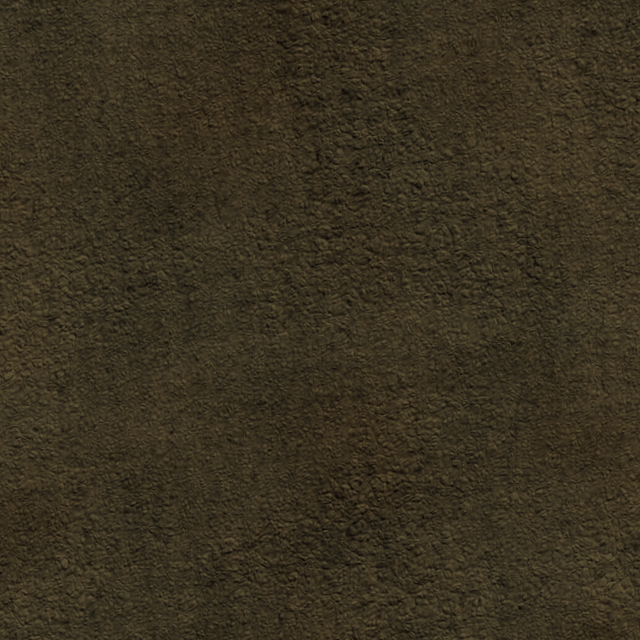
Write a three.js fragment shader that draws this texture.

```glsl
// Dark, dry soil: crumbly clods, fine grit, dark flecks and broad earthy stains.
varying vec2 vUv;

const vec3 SHADOW_SOIL = vec3(0.130, 0.105, 0.068);
const vec3 LIT_SOIL = vec3(0.308, 0.266, 0.174);
const vec3 RUST_TINT = vec3(0.010, -0.001, -0.006);
const vec2 LIGHT_DIRECTION = vec2(0.30, 0.95);
const float SHADE_STEP = 0.0038;

vec2 hash2(vec2 p) {
  vec2 q = vec2(dot(p, vec2(127.1, 311.7)), dot(p, vec2(269.5, 183.3)));
  return fract(sin(q) * 43758.5453);
}

// Cellular noise: nearest distance, second distance, random value of the cell.
vec3 cells(vec2 p) {
  vec2 base = floor(p);
  vec2 local = fract(p);
  vec3 result = vec3(8.0, 8.0, 0.0);
  for (int y = -1; y <= 1; y++) {
    for (int x = -1; x <= 1; x++) {
      vec2 offset = vec2(float(x), float(y));
      vec2 seed = hash2(base + offset);
      float d = length(offset + seed - local);
      if (d < result.x) {
        result = vec3(d, result.x, fract(seed.x * 7.3 + seed.y * 3.1));
      } else {
        result.y = min(result.y, d);
      }
    }
  }
  return result;
}

// Layered, rotated and bent sines, centred on zero.
float patches(vec2 p) {
  mat2 turn = mat2(0.80, 0.60, -0.60, 0.80);
  float sum = 0.0;
  float amplitude = 0.5;
  for (int i = 0; i < 5; i++) {
    p = turn * p * 1.7 + 0.6 * sin(p.yx * 1.3) + 2.3;
    sum += amplitude * sin(p.x) * sin(p.y);
    amplitude *= 0.6;
  }
  return sum;
}

// Flat-topped lumps of uneven height, with soft gaps between them.
float lumps(vec2 p, float gap) {
  vec3 c = cells(p);
  return smoothstep(0.0, gap, c.y - c.x) * (0.25 + 0.75 * c.z);
}

float soilHeight(vec2 p, float roughness) {
  float clods = lumps(p * 40.0, 0.40) * roughness;
  float crumbs = lumps(p * 76.0 + 5.7, 0.55) * mix(0.40, 1.0, roughness);
  float grit = lumps(p * 140.0 + 13.1, 0.70);
  return 0.34 * clods + 0.40 * crumbs + 0.38 * grit;
}

// Short dark cracks that open only in a few broken places.
float crevices(vec2 p, float looseness) {
  vec3 c = cells(p * 44.0 + 2.9);
  return (1.0 - smoothstep(0.0, 0.28, c.y - c.x)) * smoothstep(0.22, 0.65, looseness);
}

void main() {
  // Bend the ground so that lumps become irregular and slightly wide.
  vec2 bend = vec2(patches(vUv * 36.0), patches(vUv * 36.0 + 9.0));
  vec2 ground = (vUv + 0.0045 * bend) * vec2(0.92, 1.08);

  // Broad variation: stains, and areas of clods or of smooth powder.
  float stain = patches(vUv * 3.2 + 1.4);
  float roughness = smoothstep(-0.35, 0.40, patches(vUv * 4.5 + 6.2));
  float mottle = patches(vUv * 8.0 + 1.3 * vec2(stain, roughness) + 7.9);
  float looseness = patches(vUv * 19.0 + 3.7);

  // Relief from the height change toward the light.
  float here = soilHeight(ground, roughness);
  float towardLight = soilHeight(ground + LIGHT_DIRECTION * SHADE_STEP, roughness);
  float relief = here - towardLight;

  // Loose grains, and pits shaped like small horizontal flecks.
  float grain = 0.48 - cells(ground * 112.0 + 21.0).x;
  float sand = 0.48 - cells(ground * 175.0 + 33.0).x;
  float dust = patches(vUv * 62.0 + 4.0);
  float pits = smoothstep(0.30, 0.75, patches(vUv * vec2(34.0, 50.0) + 15.0));

  float tone = 0.565 + 1.12 * relief + 0.44 * grain + 0.28 * sand + 0.16 * dust;
  tone += 0.21 * stain + 0.14 * mottle + 0.10 * looseness + 0.26 * (here - 0.36);
  tone -= 0.34 * crevices(ground, looseness) + 0.32 * pits * mix(0.4, 1.0, roughness);

  // Earth colour with faint rusty and olive areas.
  vec3 soil = mix(SHADOW_SOIL, LIT_SOIL, clamp(tone, -0.40, 1.25));
  float rust = patches(vUv * 5.0 + 11.0) + 0.6 * dust;
  gl_FragColor = vec4(soil + RUST_TINT * rust, 1.0);
}
```
